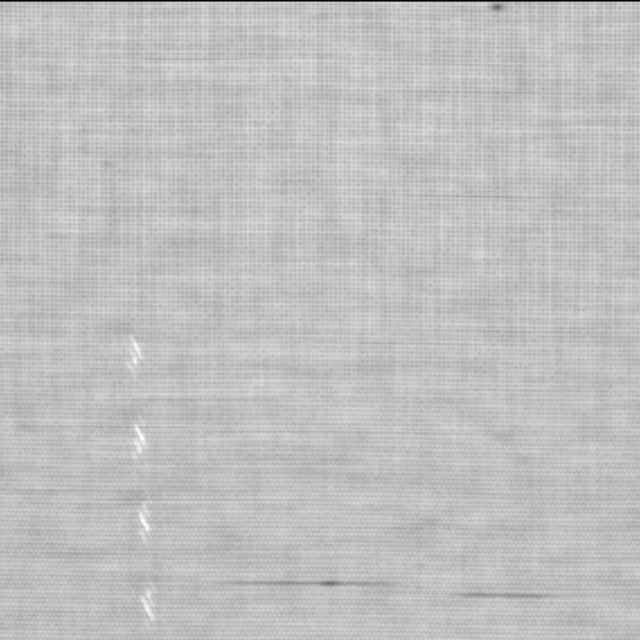
This texture is drawn by a Shadertoy shader. Its source:

```glsl
// Pale grey woven cloth: fine crossing threads with uneven tone, thin dark
// slubs along the weft, soft smudges and a broken seam of bright puckers.
// Threads use layered sines, mottling uses cellular noise, marks use loops.

const float TAU = 6.2831853;
const float THREADS = 142.0;
const float CLOTH_GREY = 0.752;

float hash1(float n) {
    return fract(sin(n * 12.9898 + 4.137) * 43758.5453);
}

vec2 hash2(vec2 p) {
    vec2 q = vec2(dot(p, vec2(127.1, 311.7)), dot(p, vec2(269.5, 183.3)));
    return fract(sin(q) * 43758.5453);
}

// Distance to the nearest scattered cell point
float cellular(vec2 p) {
    vec2 cell = floor(p);
    float nearest = 2.0;
    for (int j = -1; j <= 1; j++) {
        for (int i = -1; i <= 1; i++) {
            vec2 c = cell + vec2(i, j);
            nearest = min(nearest, length(c + hash2(c) - p));
        }
    }
    return nearest;
}

// Tone of one thread along its length, roughly -1 to 1
float threadWave(float along, float phase) {
    float waves = sin(along * 7.0 + phase * 40.0)
                + sin(along * 17.3 + phase * 91.0)
                + sin(along * 43.0 + phase * 57.0);
    return waves / 3.0 + phase - 0.5;
}

// Neighbouring threads blended across their shared edge
float threadTone(float across, float along, float seed) {
    float id = floor(across);
    float a = threadWave(along, hash1(id + seed));
    float b = threadWave(along, hash1(id + 1.0 + seed));
    return mix(a, b, smoothstep(0.0, 1.0, across - id));
}

// Raised crossings: ribbed near the top, staggered near the bottom
float weave(vec2 t, float stagger) {
    float ribs = cos(TAU * t.x);
    float bricks = ribs * cos(0.5 * TAU * t.y);
    return 0.019 * cos(TAU * t.y) + 0.018 * mix(ribs, bricks, stagger);
}

// Soft random brightness of each crossing
float grain(vec2 t) {
    vec2 window = sin(0.5 * TAU * fract(t));
    return (hash2(floor(t)).x - 0.5) * window.x * window.y;
}

// Soft elliptical mark, 1 at its centre
float spot(vec2 p, vec2 center, vec2 radius) {
    vec2 d = (p - center) / radius;
    return exp(-dot(d, d));
}

// Thin horizontal line fading to both ends
float streak(vec2 p, vec2 center, float halfLength, float thickness) {
    vec2 d = (p - center) / vec2(halfLength, thickness);
    return exp(-d.y * d.y) * smoothstep(1.0, 0.35, abs(d.x));
}

float weftSlubs(vec2 p) {
    float dark = 0.0;
    for (int i = 0; i < 46; i++) {
        float n = float(i) * 4.0;
        vec2 center = vec2(hash1(n), hash1(n + 1.0));
        float halfLength = mix(0.05, 0.3, hash1(n + 2.0));
        float depth = mix(0.015, 0.075, pow(hash1(n + 3.0), 2.0));
        dark += depth * streak(p, center, halfLength, 0.0017);
    }
    return dark;
}

float smudges(vec2 p) {
    float dark = 0.0;
    for (int i = 0; i < 18; i++) {
        vec2 center = hash2(vec2(float(i), 8.3));
        vec2 radius = vec2(0.014, 0.008) * mix(0.6, 1.2, hash1(float(i) + 70.0));
        dark += mix(0.025, 0.075, hash1(float(i) + 90.0)) * spot(p, center, radius);
    }
    return dark;
}

// Vertical seam: bright flecks with a shadow beside each
float puckers(vec2 p) {
    float light = 0.0;
    for (int i = 0; i < 4; i++) {
        float k = float(i);
        vec2 center = vec2(0.232 - 0.007 * k, 0.055 + 0.13 * k);
        float wobble = 0.003 * sin(p.y * 130.0 + k) + 0.002 * sin(p.y * 310.0);
        float flecks = 0.65 + 0.35 * sin(p.y * 240.0 + p.x * 420.0 + k);
        light += 0.24 * flecks * spot(p + vec2(wobble, 0.0), center, vec2(0.008, 0.03));
        light -= 0.06 * spot(p, center + vec2(-0.012, 0.04), vec2(0.026, 0.015));
    }
    return light;
}

void mainImage(out vec4 fragColor, in vec2 fragCoord) {
    vec2 uv = fragCoord / iResolution.xy;
    // Slight downward slant and sag of the weft
    vec2 p = uv + vec2(0.0, 0.009 * uv.x + 0.001 * sin(uv.x * 9.0));
    vec2 t = p * THREADS;
    float lower = smoothstep(0.75, 0.1, uv.y);

    // Cloth
    float grey = CLOTH_GREY + weave(t, lower) + 0.06 * grain(t);
    grey += 0.030 * threadTone(t.y, p.x, 11.0);
    grey += mix(0.024, 0.010, lower) * threadTone(t.x, p.y, 313.0);
    grey += 0.05 * (0.5 - cellular(p * vec2(17.0, 21.0)));
    grey += 0.010 * sin(uv.x * 3.4 - 0.3) - 0.012 * lower;

    // Marks
    grey -= weftSlubs(p) + smudges(p);
    grey -= 0.17 * streak(p, vec2(0.47, 0.092), 0.19, 0.0026);
    grey -= 0.15 * streak(p, vec2(0.79, 0.077), 0.11, 0.0035);
    grey -= 0.16 * spot(p, vec2(0.515, 0.092), vec2(0.014, 0.005));
    grey -= 0.30 * spot(uv, vec2(0.777, 0.989), vec2(0.010, 0.006));
    grey += puckers(uv);

    // Dark upper border
    float pixel = 1.0 / iResolution.y;
    grey *= 1.0 - smoothstep(0.9975 - pixel, 0.9975 + pixel, uv.y);
    fragColor = vec4(vec3(clamp(grey, 0.0, 1.0)), 1.0);
}
```
